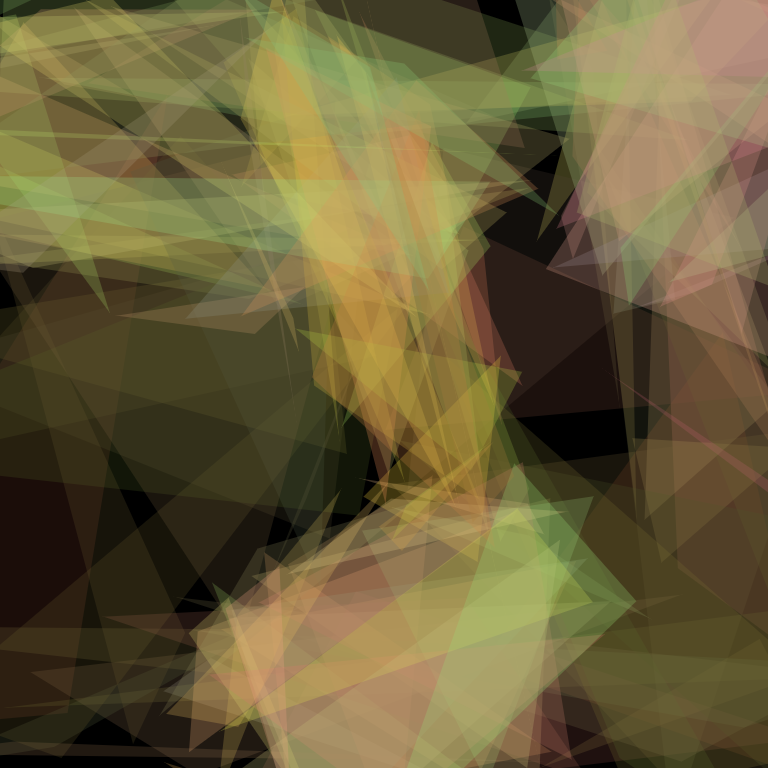
A Shadertoy shader for this background:

```glsl
// Translucent triangular shards in olive, gold and clay, stacked over black.
// Each cluster inscribes random triangles in a tilted ellipse; the clusters are
// blended in turn, layer by layer, so that overlaps build up the light areas.

#define CLUSTERS 9
#define MAX_LAYERS 26
#define SEED 3.7
#define TINT_VARIATION 0.62
#define RADIUS_MIN 0.78
#define RADIUS_MAX 1.16
#define EDGE_PIXELS 1.0

// Centre and radii of each cluster
const vec4 PLACE[CLUSTERS] = vec4[CLUSTERS](
    vec4(0.12, 0.40, 0.50, 0.30),   // dim left
    vec4(0.82, 0.35, 0.50, 0.26),   // dim right
    vec4(0.50, 0.10, 0.62, 0.13),   // low band
    vec4(0.50, 0.98, 0.68, 0.17),   // top band
    vec4(0.91, 0.52, 0.55, 0.12),   // right slivers
    vec4(0.26, 0.80, 0.45, 0.20),   // upper left fan
    vec4(0.91, 0.86, 0.30, 0.25),   // upper right fan
    vec4(0.53, 0.14, 0.30, 0.21),   // lower heap
    vec4(0.48, 0.66, 0.39, 0.14));  // central shaft

const vec3 TINT[CLUSTERS] = vec3[CLUSTERS](
    vec3(0.42, 0.34, 0.20),
    vec3(0.40, 0.34, 0.19),
    vec3(0.48, 0.39, 0.24),
    vec3(0.66, 0.60, 0.42),
    vec3(0.60, 0.54, 0.38),
    vec3(0.73, 0.71, 0.41),
    vec3(0.73, 0.70, 0.50),
    vec3(0.74, 0.68, 0.42),
    vec3(0.79, 0.69, 0.32));

// Tilt in radians, opacity, number of triangles
const vec3 STYLE[CLUSTERS] = vec3[CLUSTERS](
    vec3(0.90, 0.22, 12.0),
    vec3(-1.20, 0.22, 9.0),
    vec3(0.05, 0.22, 9.0),
    vec3(-0.05, 0.24, 15.0),
    vec3(-1.32, 0.22, 11.0),
    vec3(-0.10, 0.25, 26.0),
    vec3(-1.00, 0.25, 20.0),
    vec3(0.45, 0.25, 24.0),
    vec3(-1.23, 0.25, 24.0));

vec3 hash3(float n)
{
    vec3 p = fract(vec3(n) * vec3(0.1031, 0.1030, 0.0973));
    p += dot(p, p.yzx + 33.33);
    return fract((p.xxy + p.yzz) * p.zyx);
}

// Signed distance to the line through a and b, positive on its left
float lineSide(vec2 p, vec2 a, vec2 b)
{
    vec2 e = b - a;
    vec2 q = p - a;
    return (e.x * q.y - e.y * q.x) / max(length(e), 1e-4);
}

// Positive inside the triangle, for either winding
float triangleInside(vec2 p, vec2 a, vec2 b, vec2 c)
{
    float winding = lineSide(c, a, b) < 0.0 ? -1.0 : 1.0;
    vec3 d = winding * vec3(lineSide(p, a, b), lineSide(p, b, c), lineSide(p, c, a));
    return min(d.x, min(d.y, d.z));
}

vec2 rimPoint(float turn, float reach, vec2 radii)
{
    float angle = 6.28318 * turn;
    return radii * mix(RADIUS_MIN, RADIUS_MAX, reach) * vec2(cos(angle), sin(angle));
}

void mainImage(out vec4 fragColor, in vec2 fragCoord)
{
    vec2 uv = fragCoord / iResolution.xy;
    float edge = EDGE_PIXELS / iResolution.y;
    vec3 color = vec3(0.0);

    for (int layer = 0; layer < MAX_LAYERS; layer++)
    {
        for (int k = 0; k < CLUSTERS; k++)
        {
            vec4 place = PLACE[k];
            vec3 style = STYLE[k];
            if (float(layer) >= style.z) continue;

            float id = SEED + float(layer) * 31.0 + float(k) * 977.0;
            vec3 turn = hash3(id);
            vec3 reach = hash3(id + 7.3);
            vec3 shade = hash3(id + 15.1);

            // Work in the upright frame of the ellipse
            float c = cos(style.x), s = sin(style.x);
            vec2 q = uv - place.xy;
            q = vec2(c * q.x + s * q.y, c * q.y - s * q.x);

            float inside = triangleInside(q,
                rimPoint(turn.x, reach.x, place.zw),
                rimPoint(turn.y, reach.y, place.zw),
                rimPoint(turn.z, reach.z, place.zw));
            float cover = clamp(0.5 + inside / edge, 0.0, 1.0);
            vec3 tint = TINT[k] * (1.0 + TINT_VARIATION * (shade - 0.5));
            color = mix(color, tint, cover * style.y);
        }
    }
    fragColor = vec4(color, 1.0);
}
```
